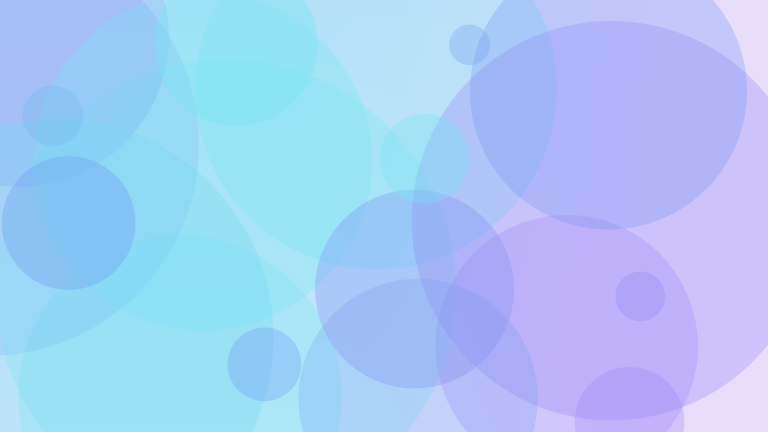
A Shadertoy shader for this background:

```glsl
// Overlapping translucent discs, cyan and blue fading to violet, on a pale gradient.

const int   LARGE_COUNT   = 11;
const int   SMALL_COUNT   = 9;
const vec2  LARGE_RADIUS  = vec2(0.26, 0.56);   // min, max in canvas heights
const float SMALL_RADIUS  = 0.23;               // first small disc
const float SMALL_SHRINK  = 0.82;               // size ratio to the next one
const vec2  LARGE_OPACITY = vec2(0.25, 0.35);   // min, max
const vec2  SMALL_OPACITY = vec2(0.28, 0.40);
const float JITTER        = 0.03;               // position wander
const float TONE_TILT     = 0.30;               // slant of the colour bands

const vec3 PALE_TOP    = vec3(0.82, 0.87, 0.98);
const vec3 PALE_BOTTOM = vec3(0.87, 0.91, 0.99);
const vec3 PALE_RIGHT  = vec3(0.91, 0.87, 0.99);
const vec3 CYAN        = vec3(0.46, 0.90, 0.95);
const vec3 BLUE        = vec3(0.45, 0.61, 0.95);
const vec3 VIOLET      = vec3(0.61, 0.51, 0.97);

float hash(float n) {
    n = fract(n * 0.1031);
    n *= n + 33.33;
    n *= n + n;
    return fract(n);
}

// Evenly spread, irregular points in the unit square
vec2 scatter(float n) {
    vec2 wander = vec2(hash(n + 40.0), hash(n + 80.0)) - 0.5;
    return fract(0.5 + n * vec2(0.7549, 0.5698)) + 2.0 * JITTER * wander;
}

// Blue at the left edge, then cyan, blue again, and violet on the right
vec3 discColor(float tone) {
    float cyan = smoothstep(0.04, 0.20, tone) * (1.0 - smoothstep(0.39, 0.46, tone));
    vec3 color = mix(BLUE, CYAN, cyan);
    return mix(color, VIOLET, smoothstep(0.66, 0.84, tone));
}

vec3 background(vec2 uv) {
    vec3 left = mix(PALE_BOTTOM, PALE_TOP, uv.y);
    return mix(left, PALE_RIGHT, smoothstep(0.35, 0.95, uv.x));
}

void mainImage(out vec4 fragColor, in vec2 fragCoord) {
    vec2 aspect = vec2(iResolution.x / iResolution.y, 1.0);
    vec2 p = fragCoord / iResolution.y;
    float edge = 0.75 / iResolution.y;
    vec3 color = background(p / aspect);

    for (int i = 1; i <= LARGE_COUNT + SMALL_COUNT; i++) {
        float n = float(i);
        bool isLarge = i <= LARGE_COUNT;
        vec2 center = scatter(n);

        // Large discs vary evenly in size, small ones shrink step by step
        float radius = isLarge
            ? mix(LARGE_RADIUS.x, LARGE_RADIUS.y, fract(n * 0.382))
            : SMALL_RADIUS * pow(SMALL_SHRINK, n - float(LARGE_COUNT) - 1.0);

        // Small discs stray further from the colour of their surroundings
        float stray = (hash(n + 120.0) - 0.5) * (isLarge ? 0.03 : 0.30);
        float tone = center.x + TONE_TILT * (0.5 - center.y) + stray;
        vec2 range = isLarge ? LARGE_OPACITY : SMALL_OPACITY;
        float opacity = mix(range.x, range.y, hash(n + 160.0));

        float dist = length(p - center * aspect) - radius;
        float cover = 1.0 - smoothstep(-edge, edge, dist);
        color = mix(color, discColor(tone), opacity * cover);
    }
    fragColor = vec4(color, 1.0);
}
```
